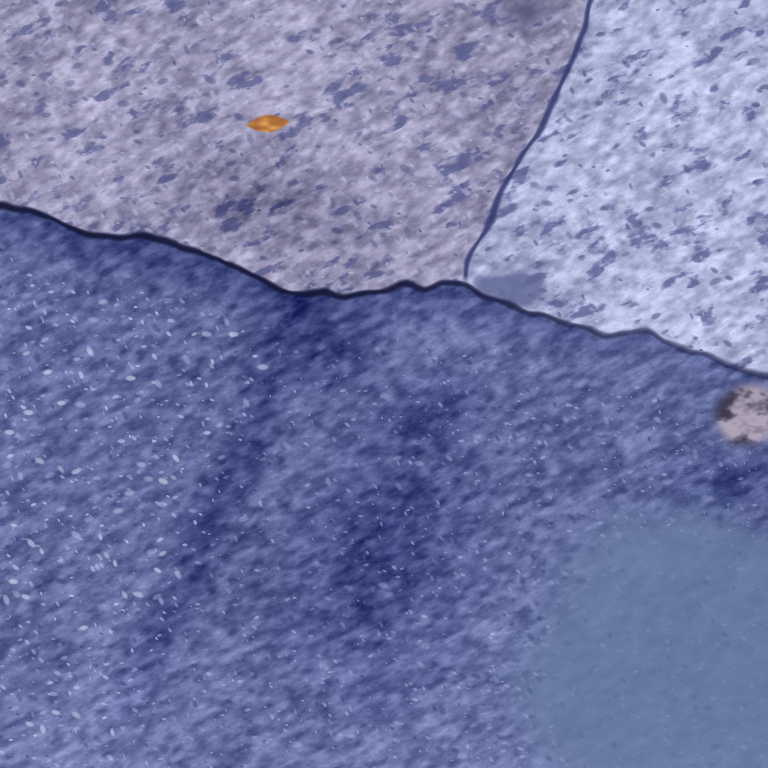
A WebGL 1 fragment shader for this texture:

```glsl
precision highp float;
uniform vec2 u_resolution;

float hash(vec2 p) {
  vec3 q = fract(vec3(p.xyx) * 0.1031);
  q += dot(q, q.yzx + 33.33);
  return fract((q.x + q.y) * q.z);
}

float noise(vec2 p) {
  vec2 i = floor(p), f = fract(p);
  f = f * f * (3.0 - 2.0 * f);
  return mix(mix(hash(i), hash(i + vec2(1, 0)), f.x),
             mix(hash(i + vec2(0, 1)), hash(i + 1.0), f.x), f.y);
}

float fbm(vec2 p) {
  float sum = 0.0, amp = 0.53;
  for (int i = 0; i < 4; i++) {
    sum += amp * noise(p);
    p = mat2(1.6, 1.2, -1.2, 1.6) * p + 17.3;
    amp *= 0.5;
  }
  return sum;
}

vec2 turn(vec2 p, float a) {
  return mat2(cos(a), -sin(a), sin(a), cos(a)) * p;
}

// Soft elliptical stain, 1 at its centre
float blob(vec2 p, vec2 centre, vec2 size, float angle) {
  vec2 q = turn(p - centre, angle) / size;
  return exp(-dot(q, q));
}

// Scattered elongated grains, one candidate per cell
float grains(vec2 p, float density) {
  vec2 cell = floor(p);
  float mask = 0.0;
  for (int y = -1; y <= 1; y++) {
    for (int x = -1; x <= 1; x++) {
      vec2 id = cell + vec2(x, y) + 50.0;
      vec2 centre = id - 50.0 + vec2(hash(id), hash(id + 71.7));
      vec2 q = turn(p - centre, hash(id + 13.1) * 1.8 - 1.3);
      float radius = mix(0.16, 0.46, pow(hash(id + 37.9), 2.0));
      float grain = 1.0 - smoothstep(0.4, 1.0, length(q * vec2(0.8, 1.5)) / radius);
      mask = max(mask, grain * step(hash(id + 5.3), density) * (0.4 + 0.6 * hash(id + 91.0)));
    }
  }
  return mask;
}

// Height of the long crack between the two slabs
float ledge(float x) {
  float y = 0.73 - 0.04 * smoothstep(0.03, 0.13, x) - 0.075 * smoothstep(0.2, 0.4, x);
  y += 0.014 * smoothstep(0.42, 0.55, x) - 0.063 * smoothstep(0.57, 0.8, x);
  return y - 0.05 * smoothstep(0.82, 1.0, x) + 0.012 * (noise(vec2(x * 38.0, 3.0)) - 0.5);
}

vec3 paleSlab(vec2 p, float joint) {
  float right = smoothstep(-0.012, 0.012, joint);
  vec3 col = mix(vec3(0.6, 0.59, 0.71), vec3(0.67, 0.7, 0.84), right);
  col += 0.16 * (fbm(p * 9.0) - 0.5);
  vec2 q = turn(p, 0.45);
  col += 0.42 * (fbm(q * vec2(65, 115)) - 0.5);
  float pits = smoothstep(0.58, 0.76, fbm(q * vec2(36, 74) + 9.0));
  col = mix(col, vec3(0.31, 0.33, 0.53), pits * 0.7);
  col = mix(col, vec3(0.8, 0.81, 0.91), 0.5 * grains(p * 60.0, 0.4));
  col = mix(col, vec3(0.3, 0.32, 0.51), 0.6 * grains(p * 52.0 + 20.0, 0.3));
  // Stains and shaded hollows
  col = mix(col, vec3(0.27, 0.27, 0.42), 0.7 * blob(p, vec2(0.685, 0.985), vec2(0.035, 0.022), 0.0));
  col -= 0.13 * blob(p, vec2(0.35, 0.73), vec2(0.13, 0.06), -0.4);
  float hollow = length((p - vec2(0.668, 0.622)) / vec2(0.055, 0.025)) + 0.5 * (noise(p * 50.0) - 0.5);
  return mix(col, vec3(0.37, 0.4, 0.58), 0.8 * (1.0 - smoothstep(0.8, 1.1, hollow)));
}

vec3 darkSlab(vec2 p, float depth) {
  vec3 col = vec3(0.37, 0.41, 0.6) + 0.13 * (fbm(p * 7.0 + 4.0) - 0.5);
  vec2 q = turn(p, 0.45);
  float wet = smoothstep(0.42, 0.65, blob(p, vec2(0.9, 0.13), vec2(0.26, 0.26), 0.5) + 0.3 * (fbm(p * 9.0) - 0.5));
  float left = 1.0 - smoothstep(-0.02, 0.02, p.x - 0.14 - 0.42 * p.y);
  col += (0.38 - 0.22 * wet) * (fbm(q * vec2(60, 115)) - 0.5);
  col += 0.05 * smoothstep(0.3, 0.0, p.y);
  // Diagonal shadow band and worn patches
  float band = p.x - 0.139 - 0.42 * p.y + 0.02 * (noise(p * 12.0) - 0.5);
  float shade = 0.1 * exp(-band * band / 0.0008) * smoothstep(0.0, 0.15, p.y);
  shade += 0.14 * blob(p, vec2(0.5, 0.26), vec2(0.11, 0.16), -0.3) * (0.4 + fbm(p * 16.0));
  shade += 0.09 * blob(p, vec2(0.56, 0.46), vec2(0.06, 0.04), 0.4);
  shade += 0.1 * blob(p, vec2(0.42, 0.53), vec2(0.05, 0.035), 0.0);
  shade += 0.11 * blob(p, vec2(0.94, 0.37), vec2(0.08, 0.035), 0.0);
  shade += 0.13 * exp(-depth / 0.035) * (1.0 - 0.6 * smoothstep(0.5, 0.8, p.x));
  col -= shade * vec3(1.0, 1.0, 0.85);
  col = mix(col, vec3(0.41, 0.49, 0.63) + 0.07 * (fbm(q * vec2(50, 90)) - 0.5), 0.75 * wet);
  // Pale and dark aggregate
  float sparse = smoothstep(0.02, 0.1, depth) * (1.0 - 0.7 * wet);
  col = mix(col, vec3(0.2, 0.24, 0.44), 0.5 * sparse * grains(p * 56.0 + 8.0, 0.3));
  col = mix(col, vec3(0.77, 0.79, 0.9), sparse * (0.35 + 0.4 * left) * grains(p * 58.0, 0.2 + 0.25 * left));
  return mix(col, vec3(0.74, 0.77, 0.89), 0.55 * sparse * grains(p * 100.0 + 31.0, 0.2));
}

void main() {
  vec2 p = gl_FragCoord.xy / u_resolution;
  float rise = p.y - ledge(p.x);
  float joint = p.x - 0.605 - 0.482 * (p.y - 0.635) - 0.024 * (noise(vec2(p.y * 24.0, 8.0)) - 0.5);
  vec3 col = mix(darkSlab(p, max(-rise, 0.0)), paleSlab(p, joint), smoothstep(-0.004, 0.004, rise));
  // Cracks
  float width = 0.003 + 0.004 * noise(p * 45.0);
  float jointCrack = (1.0 - smoothstep(0.2, 1.3, abs(joint) / width)) * smoothstep(0.0, 0.015, rise);
  col = mix(col, vec3(0.2, 0.22, 0.42), 0.85 * jointCrack);
  float ledgeCrack = 1.0 - smoothstep(0.2, 1.3, abs(rise) / width);
  col = mix(col, vec3(0.07, 0.08, 0.2), ledgeCrack * mix(0.9, 0.5, smoothstep(0.42, 0.9, p.x)));
  // Crumbled earth at the right edge
  float earth = blob(p, vec2(0.975, 0.46), vec2(0.045, 0.04), 0.4);
  vec3 soil = mix(vec3(0.25, 0.22, 0.28), vec3(0.72, 0.67, 0.73), smoothstep(0.35, 0.65, fbm(p * vec2(32, 48))));
  col = mix(col, soil, 0.9 * smoothstep(0.2, 0.6, earth));
  // Fallen leaf
  vec2 leaf = turn(p - vec2(0.349, 0.839), 0.08);
  float leafEdge = abs(leaf.y) - 0.011 * (1.0 - pow(abs(leaf.x) / 0.028, 2.0));
  vec3 amber = mix(vec3(0.58, 0.34, 0.2), vec3(0.9, 0.66, 0.36), noise(p * vec2(90, 180)));
  col = mix(col, amber, 1.0 - smoothstep(-0.002, 0.002, leafEdge));
  gl_FragColor = vec4(clamp(col, 0.0, 1.0), 1.0);
}
```
